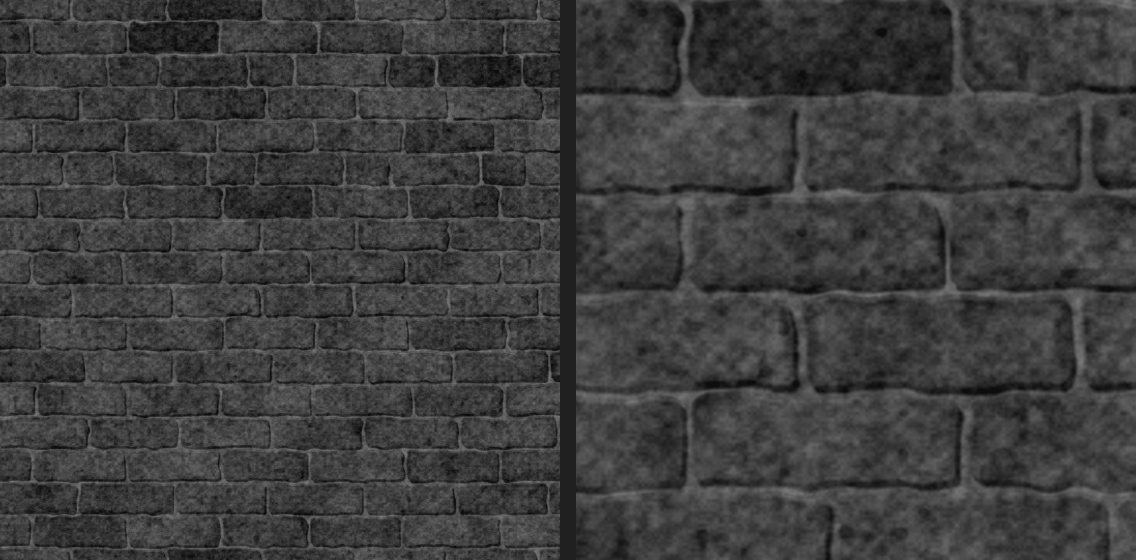
Left, the full canvas; right, a detail of the centre.
Reproduce this texture procedurally as a WebGL 1 fragment shader.

```glsl
precision highp float;
// Weathered charcoal brick wall: 17 courses of 6 stretchers, two courses with alternating headers.

uniform vec2 u_resolution;

#define ROWS 17.0
#define ROW_SHIFT 0.38
#define STRETCHERS 6.0
#define FLEMISH_PAIRS 4.0
#define JOINT 0.066
#define CORNER 0.1
#define BRICK_DARK 0.215
#define BRICK_LIGHT 0.285
#define MORTAR 0.275
#define SHADOW 0.155
#define GRAIN 0.27
#define WOBBLE 0.0050

float hash(vec2 p) {
  return fract(sin(dot(p, vec2(127.1, 311.7))) * 43758.55);
}

// Value noise that repeats over the unit square for whole frequencies.
float noise(vec2 uv, float freq) {
  vec2 p = uv * freq;
  vec2 i = floor(p), f = fract(p);
  f = f * f * (3.0 - 2.0 * f);
  vec2 a = mod(i, freq), b = mod(i + 1.0, freq);
  return mix(mix(hash(a), hash(vec2(b.x, a.y)), f.x),
             mix(hash(vec2(a.x, b.y)), hash(b), f.x), f.y);
}

// Each octave is shifted so that the lattices do not line up.
float fbm(vec2 uv, float freq) {
  float sum = 0.0, amp = 0.5;
  for (int k = 0; k < 3; k++) {
    sum += amp * noise(uv, freq);
    uv += vec2(0.317, 0.713);
    freq = floor(freq * 1.9);
    amp *= 0.7;
  }
  return sum / 1.095;
}

// Irregular displacement of the vertical joints.
float jitter(float joint, float count, float row) {
  return 0.09 * (hash(vec2(mod(joint, count), row + 40.0)) - 0.5);
}

// Returns signed edge distance in course heights, then the brick id.
vec3 brick(vec2 uv) {
  uv += WOBBLE * (vec2(noise(uv, 64.0), noise(uv + 0.37, 56.0)) - 0.5);
  uv.y += 0.6 * WOBBLE * (noise(uv, 7.0) - 0.5);
  float v = (1.0 - uv.y) * ROWS + ROW_SHIFT;
  float row = mod(floor(v), ROWS);

  // Course type: 0 and 1 are half-shifted stretchers, 2 alternates long and short.
  float course = row < 6.0 ? mod(row, 3.0) : 1.0 - mod(row, 2.0);
  bool flemish = course > 1.5;
  float count = flemish ? FLEMISH_PAIRS : STRETCHERS;
  float shift = flemish ? 0.09 + 0.237 * (row - 2.0)
                        : 0.86 - 0.5 * course + 0.14 * (hash(vec2(row, 9.0)) - 0.5);
  float u = uv.x * count - shift;
  float i = floor(u);
  i += step(i + 1.0 + jitter(i + 1.0, count, row), u) - step(u, i + jitter(i, count, row));
  float left = i + jitter(i, count, row);
  float right = i + 1.0 + jitter(i + 1.0, count, row);
  float id = mod(i, count);
  if (flemish) {
    float cut = mix(left, right, 0.66);
    if (u < cut) right = cut;
    else { left = cut; id += 0.5; }
  }

  // Rounded box.
  float unit = ROWS / count;
  vec2 p = vec2((u - 0.5 * (left + right)) * unit, fract(v) - 0.5);
  vec2 halfSize = vec2(0.5 * (right - left) * unit, 0.5) - JOINT;
  vec2 q = abs(p) - halfSize + CORNER;
  float d = length(max(q, 0.0)) + min(max(q.x, q.y), 0.0) - CORNER;
  return vec3(d, id, row);
}

float face(vec2 uv) {
  return smoothstep(0.028, -0.028, brick(uv).x);
}

void main() {
  vec2 uv = gl_FragCoord.xy / u_resolution;
  vec3 b = brick(uv);
  float inside = face(uv);
  float wear = noise(uv + 0.81, 22.0);
  float chalk = smoothstep(0.45, 0.8, noise(uv + 0.57, 30.0));

  // Brick tone, with a few sooty bricks and uneven burning.
  float tone = mix(BRICK_DARK, BRICK_LIGHT, hash(b.yz + 3.0));
  tone *= 1.0 - 0.3 * step(0.92, hash(b.yz + 17.0));
  tone += 0.17 * (fbm(uv + 0.13, 19.0) - 0.5);

  // Dark chips gather near the brick borders.
  float border = smoothstep(-0.2, 0.0, b.x);
  tone -= 0.08 * border * smoothstep(0.4, 0.85, wear);
  tone -= 0.08 * smoothstep(0.8, 0.95, noise(uv + 0.21, 84.0));

  // Thin pale rim where the upper edge of a brick catches light.
  float rim = inside * (1.0 - face(uv + vec2(-0.001, 0.0026)));
  tone += rim * (0.045 + 0.06 * chalk);

  // Mortar: pale chalky bed, in shadow under and right of each brick.
  float shade = face(uv + vec2(-0.0032, 0.0044));
  float bed = MORTAR + 0.045 + 0.07 * chalk;
  bed -= shade * (SHADOW + 0.09 * wear);
  float gray = mix(bed, tone, inside);

  // Fine rough surface, lit from above.
  float grain = fbm(uv, 150.0) - 0.5;
  float lit = noise(uv, 190.0) - noise(uv + vec2(-0.0006, 0.002), 190.0);
  gray += GRAIN * grain + 0.06 * lit;

  gl_FragColor = vec4(vec3(clamp(gray, 0.05, 0.52)), 1.0);
}
```
